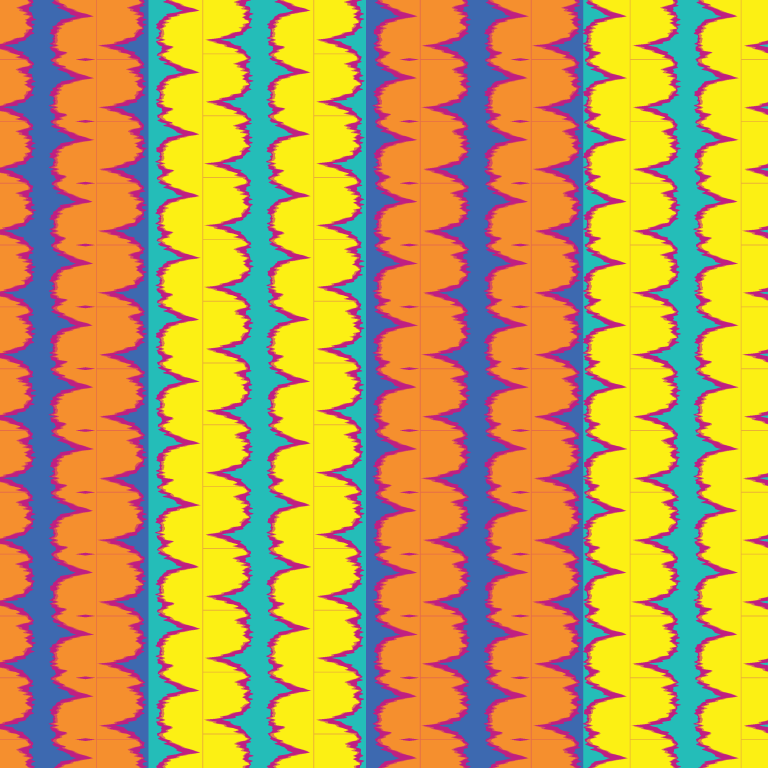
Give the GLSL for this pattern, as a Shadertoy shader.

```glsl
const vec3 YELLOW = vec3(0.99, 0.94, 0.08);
const vec3 ORANGE = vec3(0.96, 0.56, 0.18);
const vec3 MAGENTA = vec3(0.75, 0.12, 0.51);
const vec3 BLUE = vec3(0.24, 0.41, 0.69);
const vec3 TEAL = vec3(0.14, 0.74, 0.72);

// Layout, as fractions of the canvas
const float BAND_WIDTH = 0.2831;
const float BAND_START = -0.0898;
const float COLUMN_PITCH = 0.1445;
const float FIRST_SEAM = 0.0708;
const float LAST_BAND_SHIFT = -0.0098;
const float LEFT_HALF = 0.0592;
const float RIGHT_HALF = 0.0628;
const float ROW_PITCH = 0.0805;
const float ROW_START = 0.0212;
const float SECOND_BAND_RISE = 0.0074;
const float SEAM_HALF_WIDTH = 0.0006;

// Edge shape, as fractions of a row or of a half column
const float RIGHT_PHASE = 0.47;
const float JOINT_PHASE = 0.70;
const float NOTCH_PHASE = 0.40;
const float STREAKS = 36.0;
const float ROW_VARIATION = 0.3;
const int SAMPLES = 4;

float hash(vec2 p) {
    p = fract(p * vec2(0.1031, 0.1137));
    p += dot(p, p.yx + 33.33);
    return fract((p.x + p.y) * p.x * 17.31);
}

// Value noise that repeats every STREAKS cells in y
float noise(vec2 p, float seed) {
    vec2 i = floor(p), f = fract(p);
    f = f * f * (3.0 - 2.0 * f);
    float y0 = mod(i.y, STREAKS), y1 = mod(i.y + 1.0, STREAKS);
    float x = i.x + seed * 7.0 + 40.0;
    return mix(mix(hash(vec2(x, y0)), hash(vec2(x + 1.0, y0)), f.x),
               mix(hash(vec2(x, y1)), hash(vec2(x + 1.0, y1)), f.x), f.y);
}

float wrap(float t) {
    return fract(t + 0.5) - 0.5;
}

// Sharp spike: steep on one side, shouldered on the other
float spike(float q, float steep, float slope) {
    return q < 0.0 ? exp(q / steep)
                   : exp(-q / slope) * (1.0 - smoothstep(0.17, 0.27, q));
}

vec3 shade(vec2 p) {
    // Broad colour bands
    float x = p.x - BAND_START;
    float band = floor(x / BAND_WIDTH);
    x -= band * BAND_WIDTH;
    bool warm = mod(band, 2.0) < 0.5;
    vec3 fill = warm ? ORANGE : YELLOW;
    vec3 ground = warm ? BLUE : TEAL;

    // Two columns in each band
    float place = mod(band, 4.0);
    x -= FIRST_SEAM + (place == 3.0 ? LAST_BAND_SHIFT : 0.0);
    float column = x > COLUMN_PITCH * 0.513 ? 1.0 : 0.0;
    x -= column * COLUMN_PITCH;

    // Rows; the right half is the left half turned upside down
    float t = (1.0 - p.y - ROW_START) / ROW_PITCH;
    t += place == 1.0 ? SECOND_BAND_RISE / ROW_PITCH : 0.0;
    bool right = x > 0.0;
    float phase = right ? t - RIGHT_PHASE : -t;
    float row = floor(phase + 0.5);
    float q = wrap(phase);
    float depth = 1.0 - abs(x) / (right ? RIGHT_HALF : LEFT_HALF);

    // Horizontal streaks roughen both outlines
    vec2 streak = vec2(depth * 3.0, q * STREAKS);
    float side = right ? 5.0 : 1.0;
    float own = noise(streak, 20.0 + row * 3.0 + column + band * 5.0) - 0.5;
    float jagOuter = noise(streak, side) - 0.5 + ROW_VARIATION * own;
    float jagInner = noise(streak, side + 2.0) - 0.5 + ROW_VARIATION * own;
    float fringe = 0.09 * noise(streak, side + 11.0);

    float notchOffset = wrap(q - NOTCH_PHASE) / 0.06;
    float notch = exp(-notchOffset * notchOffset);
    float outer = 0.01 + 0.57 * spike(q, 0.07, 0.12) + 0.08 * notch + 0.12 * jagOuter;
    float inner = 0.08 + 0.85 * spike(q, 0.075, 0.14) + 0.20 * notch + 0.17 * jagInner;
    inner = max(inner, outer + 0.03);

    // Fine joints between the tiles
    vec3 jointColor = mix(fill, MAGENTA, 0.3);
    float joint = abs(wrap(t - JOINT_PHASE)) * ROW_PITCH;
    vec3 color = fill;
    if (abs(x) < SEAM_HALF_WIDTH) color = jointColor;
    if (right && joint < SEAM_HALF_WIDTH) color = jointColor;

    // Tapered dash left of the seam in the orange bands
    float taper = 1.0 - abs(depth - 0.76) / 0.22;
    if (warm && !right && joint < 0.0018 * taper) color = MAGENTA;

    // Fringe, outline and ground
    if (depth < inner + fringe) color = mix(MAGENTA, fill, 0.45);
    if (depth < inner) color = MAGENTA;
    if (depth < outer) color = ground;
    return color;
}

void mainImage(out vec4 fragColor, in vec2 fragCoord) {
    vec3 sum = vec3(0.0);
    for (int j = 0; j < SAMPLES; j++) {
        for (int i = 0; i < SAMPLES; i++) {
            vec2 offset = (vec2(i, j) + 0.5) / float(SAMPLES) - 0.5;
            sum += shade((fragCoord + offset) / iResolution.y);
        }
    }
    fragColor = vec4(sum / float(SAMPLES * SAMPLES), 1.0);
}
```
